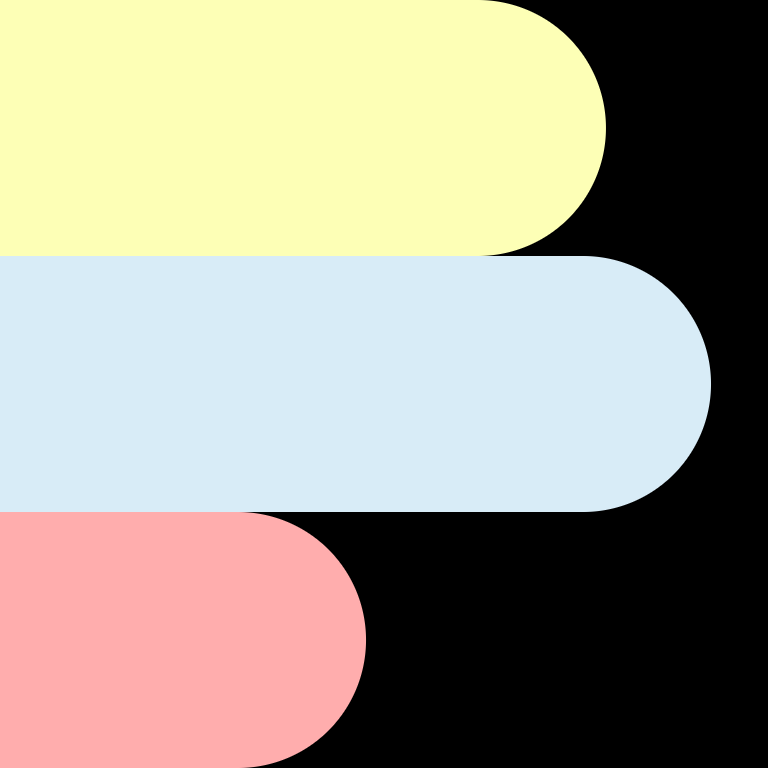
This background is drawn by a three.js fragment shader. Its source:

```glsl
// Three flat pastel bars on black, stacked in equal rows from the left edge.
// Each bar is a half-infinite capsule distance function with a round right end;
// antialiased coverages are summed so touching bars leave no dark seam.

varying vec2 vUv;

// Signed distance to a bar reaching left without end, its round tip at tipX.
float barDistance(vec2 p, float tipX, float centerY, float radius) {
  vec2 q = vec2(max(p.x - (tipX - radius), 0.0), p.y - centerY);
  return length(q) - radius;
}

// Coverage of a bar in one of the three rows, counted from the bottom.
float barCoverage(float row, float tipX, float pixel) {
  float d = barDistance(vUv, tipX, (row + 0.5) / 3.0, 1.0 / 6.0);
  return clamp(0.5 - d / pixel, 0.0, 1.0);
}

void main() {
  float pixel = fwidth(vUv.y);

  vec3 pink = vec3(1.0, 0.678, 0.678);
  vec3 paleBlue = vec3(0.847, 0.925, 0.969);
  vec3 paleYellow = vec3(0.992, 1.0, 0.714);

  // Bars from bottom to top over black
  vec3 color = pink * barCoverage(0.0, 0.4766, pixel);
  color += paleBlue * barCoverage(1.0, 0.9258, pixel);
  color += paleYellow * barCoverage(2.0, 0.789, pixel);

  gl_FragColor = vec4(color, 1.0);
}
```
